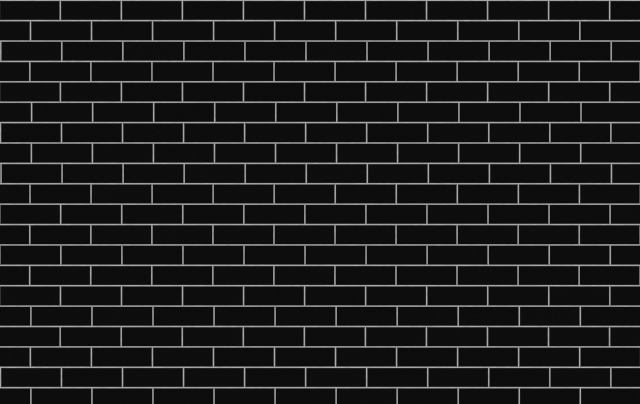
This pattern is drawn by a WebGL 1 fragment shader. Its source:

```glsl
precision highp float;

uniform vec2 u_resolution;

// Lengths are in units of the canvas width.
const vec2 BRICK_PITCH = vec2(0.09538, 0.03186);
const float TOP_OFFSET = 0.0004;
const float JOINT_WIDTH = 0.0025;
const float ROW_JITTER = 0.018;      // sideways shift of a row, in bricks
const float EDGE_SOFTNESS = 1.15;    // in pixels

const vec3 BRICK_COLOR = vec3(0.052, 0.051, 0.051);
const vec3 JOINT_COLOR = vec3(0.645, 0.643, 0.635);
const float BRICK_VARIATION = 0.006;
const float GRAIN_AMOUNT = 0.008;
const float GRAIN_SCALE = 512.0;
const float WEAR_AMOUNT = 0.10;
const float WEAR_SCALE = 140.0;

float hash(vec2 p) {
  return fract(sin(dot(p, vec2(12.9898, 78.233))) * 43758.5453);
}

float valueNoise(vec2 p) {
  vec2 cell = floor(p);
  vec2 f = fract(p);
  f = f * f * (3.0 - 2.0 * f);
  float low = mix(hash(cell), hash(cell + vec2(1.0, 0.0)), f.x);
  float high = mix(hash(cell + vec2(0.0, 1.0)), hash(cell + 1.0), f.x);
  return mix(low, high, f.y);
}

// Distance to the nearest integer on each axis.
vec2 distanceToGrid(vec2 p) {
  return abs(fract(p + 0.5) - 0.5);
}

void main() {
  float pixel = 1.0 / u_resolution.x;
  vec2 p = gl_FragCoord.xy * pixel;
  float top = u_resolution.y * pixel;

  // Running bond: rows count down from the top, odd rows move half a brick.
  vec2 wall = vec2(p.x, top - p.y - TOP_OFFSET) / BRICK_PITCH;
  float row = floor(wall.y);
  float jitter = (hash(vec2(row, 7.0)) - 0.5) * 2.0 * ROW_JITTER;
  wall.x += 0.5 * mod(row, 2.0) + jitter;
  vec2 brick = floor(wall);

  // Joint coverage with smoothed edges.
  vec2 gap = distanceToGrid(wall) * BRICK_PITCH;
  float edge = 0.5 * JOINT_WIDTH - min(gap.x, gap.y);
  float joint = clamp(edge / (pixel * EDGE_SOFTNESS) + 0.5, 0.0, 1.0);

  // Faint brick tone, fine grain and uneven mortar.
  float tone = (hash(brick + 3.0) - 0.5) * BRICK_VARIATION;
  float grain = (hash(floor(p * GRAIN_SCALE)) - 0.5) * GRAIN_AMOUNT;
  float wear = 1.0 + (valueNoise(p * WEAR_SCALE) - 0.5) * WEAR_AMOUNT;

  vec3 color = mix(BRICK_COLOR + tone, JOINT_COLOR * wear, joint) + grain;
  gl_FragColor = vec4(color, 1.0);
}
```
